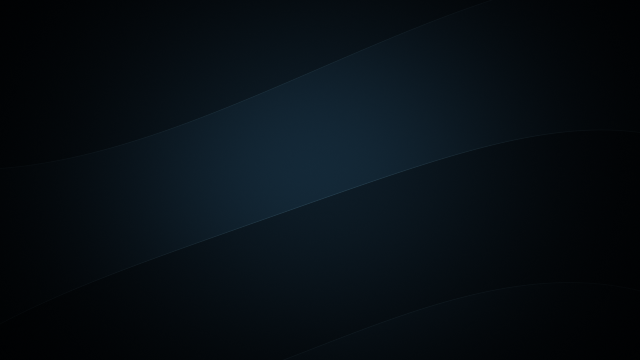
A WebGL 2 fragment shader for this background:

```glsl
#version 300 es
precision highp float;

uniform vec2 u_resolution;
out vec4 fragColor;

const vec3 GLOW_COLOR = vec3(0.077, 0.156, 0.212);
const vec3 RIM_COLOR = vec3(0.060, 0.085, 0.092);
const vec3 BASE_COLOR = vec3(0.000, 0.002, 0.005);
const vec2 GLOW_CENTER = vec2(0.49, 0.53);
const vec2 GLOW_FALLOFF = vec2(9.2, 4.1);

// Wave heights across the canvas, as fractions of its height
float upperWave(float x) {
    return 0.532 + x * (0.135 + x * (1.266 - 0.845 * x));
}

float middleWave(float x) {
    return 0.1 + x * (0.937 + x * (-1.118 + x * (1.793 - 1.08 * x)));
}

float lowerWave(float x) {
    float t = x - 0.443;
    return t * (0.682 + t * (0.185 - 1.418 * t));
}

float ellipticGlow(vec2 p, vec2 center, vec2 falloff) {
    vec2 d = p - center;
    return exp(-dot(d * d, falloff));
}

// Antialiased coverage above a wave
float above(float offset, float blur) {
    return smoothstep(-blur, blur, offset);
}

// Thin highlight along a wave
float rim(float offset, float width) {
    return exp(-offset * offset / (width * width));
}

float hash(vec2 p) {
    vec3 q = fract(vec3(p.xyx) * 0.1031);
    q += dot(q, q.yzx + 33.33);
    return fract((q.x + q.y) * q.z);
}

void main() {
    vec2 uv = gl_FragCoord.xy / u_resolution;
    float pixel = 1.0 / u_resolution.y;
    float blur = 0.8 * pixel;
    float lineWidth = max(0.0015, 0.45 * pixel);

    // Signed vertical offsets from the three waves
    float upper = uv.y - upperWave(uv.x);
    float middle = uv.y - middleWave(uv.x);
    float lower = uv.y - lowerWave(uv.x);

    // Layer brightness, from bottom to top
    float shade = mix(0.85, 0.68, above(lower, blur));
    shade = mix(shade, 1.0, above(middle, blur));
    shade = mix(shade, 0.72, above(upper, blur));

    // Central light fading into a dark vignette
    float glow = ellipticGlow(uv, GLOW_CENTER, GLOW_FALLOFF);
    vec3 color = BASE_COLOR + GLOW_COLOR * glow * shade;

    // Rims brighten with the surrounding light
    float rims = 0.75 * rim(upper, lineWidth) + rim(middle, lineWidth)
               + 0.8 * rim(lower, lineWidth);
    color += RIM_COLOR * rims * (0.15 + 0.85 * glow);

    // Dither hides banding in the dark gradient
    color += (hash(gl_FragCoord.xy) - 0.5) / 255.0;
    fragColor = vec4(max(color, 0.0), 1.0);
}
```
